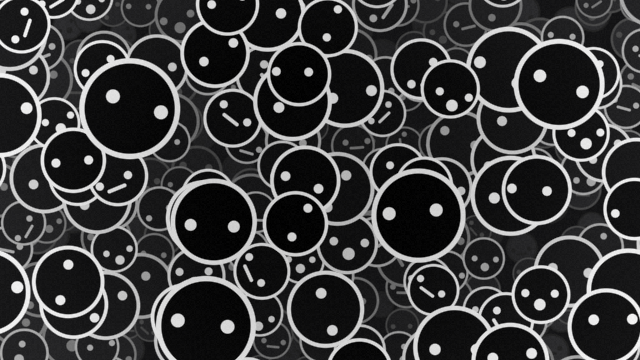
Write a WebGL 1 fragment shader that draws this pattern.

```glsl
precision highp float;
// A crowd of overlapping dark discs with pale rims, dot eyes and simple mouths.
// Jittered grids are painted from far (small, dim) to near (large, bright);
// each grid paints its 3x3 neighbour cells in a fixed order.

uniform vec2 u_resolution;

float hash(vec2 cell, float seed) {
  return fract(sin(dot(cell, vec2(127.1, 311.7)) + seed * 74.7) * 43758.5453);
}

// Antialiased coverage of a signed distance given in canvas heights
float cover(float dist) {
  return clamp(0.5 - dist * u_resolution.y / 1.4, 0.0, 1.0);
}

float segment(vec2 p, float halfLength) {
  p.x -= clamp(p.x, -halfLength, halfLength);
  return length(p);
}

// Signed distance to the eyes and mouth inside a disc of radius one
float features(vec2 q, vec2 cell, float seed, float radius) {
  float turn = hash(cell, seed + 0.31) - 0.5;
  float angle = 0.35 * turn + 10.0 * turn * turn * turn;
  float c = cos(angle), s = sin(angle);
  q = mat2(c, -s, s, c) * q;
  q -= (vec2(hash(cell, seed + 0.47), hash(cell, seed + 0.59)) - 0.5) * vec2(0.45, 0.4);

  float kind = hash(cell, seed + 0.73);
  float d = length(vec2(abs(q.x) - 0.5, q.y)) - 0.14;
  if (radius < 0.087) {
    if (kind < 0.4) d = min(d, segment(q + vec2(0.0, 0.27), 0.27) - 0.065);
    else if (kind < 0.75) d = min(d, length(q + vec2(0.0, 0.38)) - 0.2);
  }
  return d;
}

void main() {
  vec2 uv = (gl_FragCoord.xy - 0.5 * u_resolution) / u_resolution.y;
  float edge = smoothstep(0.2, 1.1, length(uv));
  vec3 color = vec3(0.08, 0.08, 0.085);

  for (int layer = 0; layer < 8; layer++) {
    float seed = float(layer) + 1.0;
    float near = float(layer) / 7.0;
    float baseRadius = mix(0.045, 0.106, near);
    float cellSize = baseRadius * mix(2.2, 3.35, near);
    vec2 p = uv + seed * vec2(0.37, 0.61);
    vec2 home = floor(p / cellSize);

    // Fog lifts the far fills and dims the far lines
    vec3 fill = (mix(0.12, 0.012, near) + 0.07 * edge) * vec3(0.99, 0.99, 1.03);
    float glow = 0.04 + 0.83 * smoothstep(-0.2, 0.8, near);
    vec3 line = vec3(glow * (0.93 + 0.17 * edge));

    for (int y = -1; y <= 1; y++) {
      for (int x = -1; x <= 1; x++) {
        vec2 cell = home + vec2(float(x), float(y));
        if (hash(cell, seed) > 0.8) continue;

        vec2 jitter = vec2(hash(cell, seed + 0.11), hash(cell, seed + 0.17));
        vec2 center = (cell + mix(vec2(0.1), vec2(0.9), jitter)) * cellSize;
        float size = hash(cell, seed + 0.23);
        float radius = baseRadius * mix(0.82, 1.35, size * size);
        vec2 q = (p - center) / radius;
        float r = length(q);

        float ink = min(0.89 - r, features(q, cell, seed, radius));
        vec3 disc = mix(fill, line, cover(ink * radius));
        color = mix(color, disc, cover((r - 1.0) * radius));
      }
    }
  }

  // Fine grain
  color += (hash(floor(uv * 288.0), 0.5) - 0.5) * 0.025;
  gl_FragColor = vec4(clamp(color, 0.0, 1.0), 1.0);
}
```
